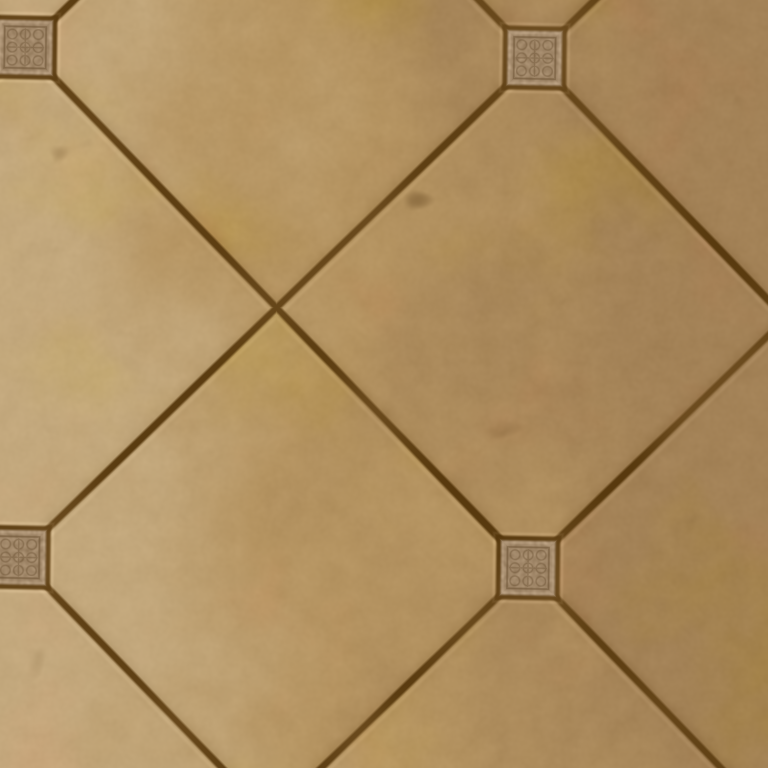
A Shadertoy shader for this pattern:

```glsl
// Worn ceramic floor: large beige tiles laid on the diagonal, with a small
// engraved square inset at every other joint crossing. A slightly skewed
// lattice places the tiles; gradient noise stains the glaze and wears the grout.

const float PITCH = 0.664;         // spacing of the insets, in canvas heights
const float INSET_HALF = 0.0385;   // inset centre to the middle of its joint
const float SOFT = 0.0022;         // edge softness

vec2 hash2(vec2 p) {
    p = vec2(dot(p, vec2(127.1, 311.7)), dot(p, vec2(269.5, 183.3)));
    return fract(sin(p) * 43758.545);
}

float gradientNoise(vec2 p) {
    vec2 i = floor(p), f = fract(p);
    vec2 u = f * f * f * (f * (f * 6.0 - 15.0) + 10.0);
    vec2 e = vec2(0.0, 1.0);
    float a = dot(hash2(i) * 2.0 - 1.0, f);
    float b = dot(hash2(i + e.yx) * 2.0 - 1.0, f - e.yx);
    float c = dot(hash2(i + e.xy) * 2.0 - 1.0, f - e.xy);
    float d = dot(hash2(i + e.yy) * 2.0 - 1.0, f - e.yy);
    return mix(mix(a, b, u.x), mix(c, d, u.x), u.y);
}

float fbm(vec2 p) {
    float sum = 0.0, amp = 0.6;
    for (int i = 0; i < 5; i++) {
        sum += amp * gradientNoise(p);
        p = mat2(1.6, 1.2, -1.2, 1.6) * p + 7.3;
        amp *= 0.5;
    }
    return sum;
}

// Coverage of a soft line, from the distance to its middle
float stroke(float dist, float halfWidth, float soft) {
    return 1.0 - smoothstep(halfWidth - soft, halfWidth + soft, abs(dist));
}

// Soft pale or dark band centred on zero
float band(float dist, float width) {
    return exp(-dist * dist / (width * width));
}

float boxDistance(vec2 p, float halfSize) {
    vec2 a = abs(p);
    return max(a.x, a.y) - halfSize;
}

vec3 glaze(vec2 uv, vec2 tile) {
    const vec3 brown = vec3(0.64, 0.51, 0.34);
    const vec3 tan_ = vec3(0.71, 0.58, 0.38);
    const vec3 cream = vec3(0.765, 0.66, 0.49);
    vec2 seed = hash2(tile);
    vec2 p = uv + seed * 19.0;

    // Light falls off to the right; each tile has its own tone and clouds
    float tone = 1.07 - 1.13 * uv.x - 0.16 * uv.y;
    tone += 0.16 * (seed.x - 0.5) + 0.65 * fbm(p * 4.0);
    vec3 col = mix(brown, tan_, smoothstep(0.0, 0.55, tone));
    col = mix(col, cream, smoothstep(0.45, 1.0, tone));

    // Ochre and rosy stains
    float ochre = smoothstep(0.02, 0.4, fbm(p * 3.1 + 4.0));
    float rosy = smoothstep(0.05, 0.4, fbm(p * 5.0 + 31.0));
    col += ochre * vec3(0.0, 0.0, -0.07) + rosy * vec3(0.015, -0.012, -0.01);

    // Fine mottling and a few dirt specks
    col += 0.035 * fbm(p * 34.0) + 0.012 * gradientNoise(uv * 130.0);
    float dirt = smoothstep(0.34, 0.55, gradientNoise(p * 17.0));
    dirt *= smoothstep(0.12, 0.35, gradientNoise(p * 5.0 + 9.0));
    return mix(col, vec3(0.45, 0.33, 0.17), 0.6 * dirt);
}

vec3 insetFace(vec2 p, vec2 uv, float soft) {
    vec3 col = vec3(0.63, 0.53, 0.41) + 0.10 * gradientNoise(uv * 150.0);
    float frame = stroke(boxDistance(p, 0.027), 0.0012, soft);

    // Rings on a small grid, crossed by two bars
    const float step_ = 0.017;
    vec2 cell = p - step_ * round(p / step_);
    float rings = stroke(length(cell) - 0.0062, 0.001, soft);
    float bars = stroke(min(abs(p.x), abs(p.y)), 0.001, soft);
    float inside = 1.0 - smoothstep(-soft, soft, boxDistance(p, 0.025));
    float carving = max(frame, 0.75 * inside * max(rings, bars));
    return mix(col, vec3(0.44, 0.34, 0.22), 0.65 * carving);
}

void mainImage(out vec4 fragColor, in vec2 fragCoord) {
    vec2 uv = fragCoord / iResolution.y;
    float soft = max(SOFT, 0.8 / iResolution.y);

    // Lattice coordinates: insets lie on whole numbers
    mat2 lattice = PITCH * mat2(0.9990, -0.0210, 0.0130, 1.0);
    vec2 q = inverse(lattice) * (uv - vec2(0.6875, 0.2604));
    vec2 local = (q - round(q)) * PITCH;

    // Diagonal coordinates: joints lie on whole numbers
    vec2 diag = vec2(q.x + q.y, q.x - q.y);
    vec2 joint = (diag - round(diag)) * PITCH * 0.70711;
    vec3 col = glaze(uv, floor(diag));

    // Tile edges: light on the lower lip, faint grime on both sides
    float lip = max(band(joint.x + 0.0085, 0.003), band(joint.y - 0.0085, 0.003));
    float nearest = min(abs(joint.x), abs(joint.y));
    col += 0.05 * lip - 0.05 * band(nearest, 0.011);

    // Grout, thinned and faded by wear
    float wear = gradientNoise(uv * 7.0 + 3.0);
    vec3 grout = mix(vec3(0.33, 0.21, 0.04), vec3(0.45, 0.32, 0.14),
                     clamp(0.25 + 0.35 * uv.x * uv.y + 1.1 * wear, 0.0, 1.0));
    col = mix(col, grout, 0.95 * stroke(nearest, 0.0044 - 0.0015 * wear, soft));

    // Inset laid over the crossing, with its own joint
    float edge = boxDistance(local, INSET_HALF);
    col = mix(col, insetFace(local, uv, soft * 0.6), 1.0 - smoothstep(-soft, soft, edge));
    col += 0.05 * band(edge - 0.006, 0.002) + 0.06 * band(edge + 0.006, 0.002);
    col = mix(col, grout, 0.92 * stroke(edge, 0.0029, soft));

    fragColor = vec4(clamp(col, 0.0, 1.0), 1.0);
}
```
